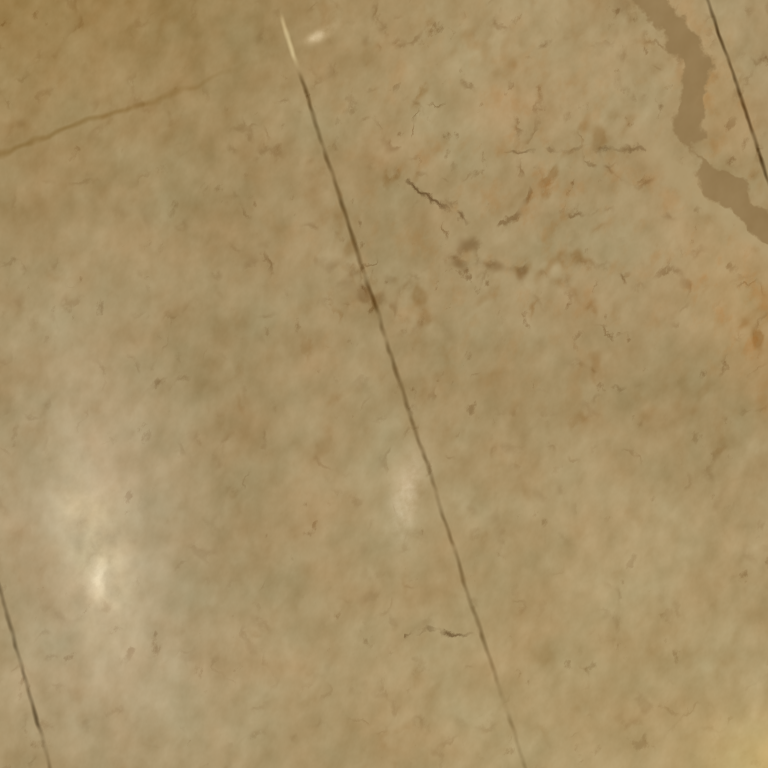
This texture is drawn by a three.js fragment shader. Its source:

```glsl
varying vec2 vUv;

vec2 hash2(vec2 p) {
  p = vec2(dot(p, vec2(127.1, 311.7)), dot(p, vec2(269.5, 183.3)));
  return fract(sin(p) * 43758.545);
}

float gradientDot(vec2 cell, vec2 corner, vec2 f) {
  return dot(hash2(cell + corner) * 2.0 - 1.0, f - corner);
}

float noise(vec2 p) {
  vec2 i = floor(p), f = fract(p);
  vec2 u = f * f * f * (f * (f * 6.0 - 15.0) + 10.0);
  float low = mix(gradientDot(i, vec2(0.0), f), gradientDot(i, vec2(1.0, 0.0), f), u.x);
  float high = mix(gradientDot(i, vec2(0.0, 1.0), f), gradientDot(i, vec2(1.0), f), u.x);
  return mix(low, high, u.y);
}

float fbm(vec2 p) {
  float sum = 0.0, amp = 0.6;
  for (int i = 0; i < 5; i++) {
    sum += amp * noise(p);
    p = mat2(1.6, 1.2, -1.2, 1.6) * p + 7.3;
    amp *= 0.55;
  }
  return sum;
}

// Soft elliptical spot, leaning sideways with height
float glow(vec2 p, vec2 center, vec2 size, float lean) {
  vec2 d = p - center;
  d.x -= lean * d.y;
  d /= size;
  return exp(-dot(d, d));
}

// Near-vertical joint: x at the canvas bottom, and its lean
float seam(vec2 p, float foot, float lean, float width) {
  float d = abs(p.x - foot - lean * p.y + 0.003 * noise(p * 14.0) + 0.002 * noise(p * 60.0));
  return 1.0 - smoothstep(0.0, width, d * 0.95);
}

// Ragged hairline between two points
float stroke(vec2 p, vec2 a, vec2 b, float width) {
  p += 0.02 * vec2(fbm(p * 35.0), fbm(p * 35.0 + 5.0));
  vec2 ab = b - a;
  float d = length(p - a - ab * clamp(dot(p - a, ab) / dot(ab, ab), 0.0, 1.0));
  return (1.0 - smoothstep(0.0, width, d)) * clamp(0.55 + 2.5 * noise(p * 45.0), 0.0, 1.0);
}

// Broken, jagged hairlines along the zero level of a noise field
float cracks(vec2 p, float scale, float width) {
  vec2 q = p + 0.035 * vec2(fbm(p * 30.0), fbm(p * 30.0 + 31.0));
  float line = 1.0 - smoothstep(0.0, width * scale, abs(noise(q * scale)));
  float gaps = smoothstep(-0.1, 0.3, noise(p * 45.0 + 3.0));
  return line * gaps * smoothstep(-0.05, 0.2, noise(p * scale * 0.9 + 19.0));
}

void main() {
  vec2 p = vUv;
  // Stone coordinates, stretched along a steep rising diagonal
  vec2 q = vec2(1.1 * dot(p, vec2(0.94, -0.34)), 0.8 * dot(p, vec2(0.34, 0.94)));

  // Mottled stone
  float cloud = fbm(p * 5.0 + 3.0);
  float grain = fbm(q * 30.0);
  vec3 color = vec3(0.646, 0.562, 0.406);
  color += vec3(0.085, 0.09, 0.095) * cloud + vec3(0.09, 0.095, 0.1) * grain;
  color += vec3(0.035, -0.01, -0.02) * fbm(p * 11.0 + 40.0);

  // Uneven room light
  color -= vec3(0.055, 0.08, 0.11) * glow(p, vec2(0.0, 1.05), vec2(0.38, 0.26), 0.0);
  color += vec3(0.1, 0.085, 0.03) * glow(p, vec2(1.02, 0.0), vec2(0.1, 0.07), 0.0);
  color += vec3(0.035, 0.03, 0.015) * glow(p, vec2(0.85, 0.0), vec2(0.45, 0.4), 0.0);
  color += vec3(0.02, 0.015, 0.01) * glow(p, vec2(0.65, 0.95), vec2(0.25, 0.2), 0.0);

  // Rusty blotches and webs, densest at the upper right
  float veined = glow(p, vec2(0.68, 0.73), vec2(0.25, 0.23), 0.0);
  float edge = glow(p, vec2(0.97, 0.6), vec2(0.07, 0.12), -0.3)
    + 0.7 * glow(p, vec2(0.93, 0.88), vec2(0.04, 0.1), -0.3);
  float rust = smoothstep(0.0, 0.35, fbm(q * 28.0 + 12.0));
  color += vec3(0.0, -0.04, -0.06) * rust * (0.1 + 0.7 * veined + edge);
  color += vec3(0.03, 0.0, -0.02) * edge;
  float web = cracks(q + 9.0, 15.0, 0.011) * (0.3 + veined + edge);
  color -= vec3(0.06, 0.085, 0.095) * min(web, 1.0);

  // Dark hairlines and clustered specks
  float crack = cracks(q, 10.0, 0.005) * (0.4 + 0.8 * veined);
  crack += cracks(p + 5.0, 17.0, 0.005) * (0.35 + 0.7 * veined);
  color -= vec3(0.11, 0.125, 0.115) * min(crack, 1.0);
  float specks = smoothstep(0.2, 0.4, fbm(q * 38.0 + 60.0));
  specks *= smoothstep(-0.12, 0.2, noise(p * 9.0 + 2.0) + 0.15 * veined);
  color -= vec3(0.11, 0.125, 0.115) * specks * (0.6 + 0.5 * veined);
  float scratch = stroke(p, vec2(0.535, 0.758), vec2(0.61, 0.71), 0.005);
  scratch += stroke(p, vec2(0.53, 0.175), vec2(0.615, 0.176), 0.005);
  scratch += 0.5 * stroke(p, vec2(0.66, 0.803), vec2(0.84, 0.806), 0.004);
  color -= vec3(0.2, 0.21, 0.18) * scratch;

  // Faint vein rising across the upper left
  float rise = abs(p.y - 0.798 - 0.36 * p.x + 0.012 * noise(p * 9.0) + 0.008 * noise(p * 40.0));
  color -= vec3(0.06, 0.07, 0.08) * (1.0 - smoothstep(0.0, 0.006, rise))
    * (1.0 - smoothstep(0.1, 0.4, p.x));

  // Winding filled repair, pinched once, with a pale rim
  float drop = 1.0 - p.y;
  float bend = 0.845 + 0.42 * drop + 0.025 * sin(drop * 25.0) + 1.5 * max(drop - 0.3, 0.0);
  float side = p.x - bend + 0.045 * fbm(p * 22.0);
  float rim = smoothstep(-0.075, -0.045, side) * (1.0 - smoothstep(-0.03, -0.015, side));
  rim *= smoothstep(0.6, 0.68, p.y) * (1.0 - smoothstep(0.78, 0.84, p.y));
  color = mix(color, vec3(0.69, 0.61, 0.45), rim * 0.6);
  float pinch = exp(-pow((p.y - 0.805) / 0.018, 2.0));
  float halfWidth = 0.022 + 0.03 * noise(p * 18.0 + 4.0) - 0.025 * pinch;
  float fill = 1.0 - smoothstep(-0.004, 0.005, abs(side) - halfWidth);
  color = mix(color, vec3(0.57, 0.47, 0.315) + 0.04 * grain, fill * 0.9);

  // Broad reflection and its brighter core
  float sheen = glow(p, vec2(0.13, 0.28), vec2(0.15, 0.25), -0.1);
  color += vec3(0.05, 0.064, 0.09) * sheen * (1.0 + 0.6 * cloud);
  float core = glow(p, vec2(0.125, 0.28), vec2(0.045, 0.11), -0.2);
  color += vec3(0.1, 0.1, 0.085) * core * (0.8 + 2.0 * fbm(p * 22.0));
  color += 0.1 * glow(p, vec2(0.13, 0.25), vec2(0.012, 0.025), 0.2) * (1.0 + 2.0 * grain);

  // Pale scuffs beside the main joint
  float worn = clamp(0.75 + 2.2 * fbm(p * 30.0 + 8.0), 0.0, 1.4);
  color += vec3(0.12, 0.13, 0.15) * worn * glow(p, vec2(0.53, 0.355), vec2(0.018, 0.055), 0.2);
  color += vec3(0.2, 0.21, 0.22) * worn * glow(p, vec2(0.417, 0.955), vec2(0.012, 0.012), 1.1);

  // Thin worn joints between slabs; the main one catches light at its top
  float wear = clamp(0.75 + 1.1 * noise(p * 22.0 + 2.0) + 0.7 * noise(p * 60.0), 0.2, 1.2);
  float shine = smoothstep(0.88, 0.94, p.y);
  float ending = 1.0 - smoothstep(0.975, 0.985, p.y);
  vec3 jointTint = mix(vec3(-0.2, -0.2, -0.18), vec3(0.2, 0.21, 0.19), shine);
  float strength = wear * ending * mix(0.5, 1.0, smoothstep(0.0, 0.3, p.y));
  color += jointTint * strength * seam(p, 0.684, -0.325, 0.0048);
  color -= vec3(0.22, 0.21, 0.18) * wear * seam(p, 0.065, -0.28, 0.0045);
  color -= vec3(0.28, 0.27, 0.23) * wear * seam(p, 1.255, -0.333, 0.004);

  gl_FragColor = vec4(clamp(color, 0.0, 1.0), 1.0);
}
```
